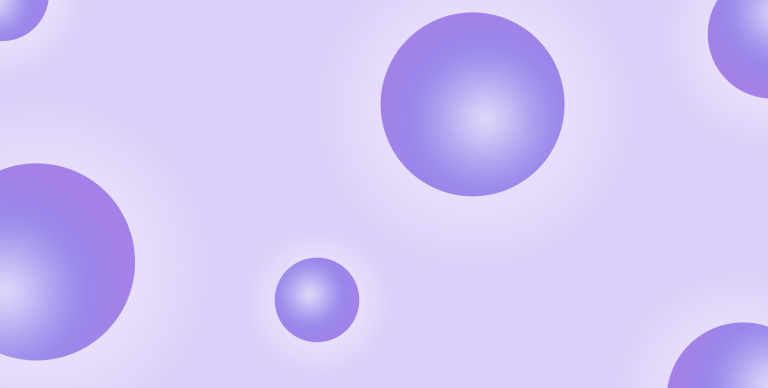
Reproduce this background procedurally as a WebGL 1 fragment shader.

```glsl
precision highp float;
// Glossy violet spheres with soft halos on a pale lavender backdrop.

uniform vec2 u_resolution;

#define BACKDROP  vec3(0.853, 0.812, 0.970)
#define HALO      vec3(0.908, 0.876, 0.988)
#define HIGHLIGHT vec3(0.865, 0.845, 0.980)
#define BODY      vec3(0.595, 0.530, 0.920)
#define RIM       vec3(0.645, 0.505, 0.908)
#define HALO_REACH 1.0   // halo width in sphere radii
#define BODY_AT    0.92  // distance from highlight to body colour, in radii
#define RIM_AT     1.35  // distance from highlight to rim colour, in radii

// Radial shading around the highlight; d is measured in sphere radii.
vec3 shade(float d) {
  float fade = 1.0 - clamp(d / BODY_AT, 0.0, 1.0);
  float light = mix(fade * fade, smoothstep(0.0, 1.0, fade), 0.55);
  vec3 body = mix(BODY, RIM, smoothstep(0.65, RIM_AT, d));
  return mix(body, HIGHLIGHT, light);
}

// Adds a halo and then a sphere; the highlight offset is in sphere radii.
void addSphere(inout vec3 color, vec2 p, vec2 center, float radius, vec2 highlight) {
  vec2 q = (p - center) / radius;
  float dist = length(q);
  float pixel = 1.0 / (u_resolution.y * radius);

  float halo = 1.0 - smoothstep(0.75, 1.0 + HALO_REACH, length(q + vec2(-0.03, 0.06)));
  color = mix(color, HALO, halo);

  float cover = 1.0 - smoothstep(-0.75 * pixel, 0.75 * pixel, dist - 1.0);
  color = mix(color, shade(length(q - highlight)), cover);
}

void main() {
  // The canvas height is one unit.
  vec2 p = gl_FragCoord.xy / u_resolution.y;
  vec3 color = BACKDROP;

  // Spheres cut by the corners and the left side
  addSphere(color, p, vec2(0.005, 1.015), 0.121, vec2(-0.15, -0.13));
  addSphere(color, p, vec2(1.990, 0.912), 0.166, vec2(0.10, 0.35));
  addSphere(color, p, vec2(1.915, -0.028), 0.197, vec2(0.36, 0.17));
  addSphere(color, p, vec2(0.094, 0.325), 0.254, vec2(-0.32, -0.30));

  // Free-floating spheres
  addSphere(color, p, vec2(1.218, 0.731), 0.237, vec2(0.14, -0.16));
  addSphere(color, p, vec2(0.817, 0.227), 0.109, vec2(-0.17, 0.14));

  gl_FragColor = vec4(color, 1.0);
}
```
